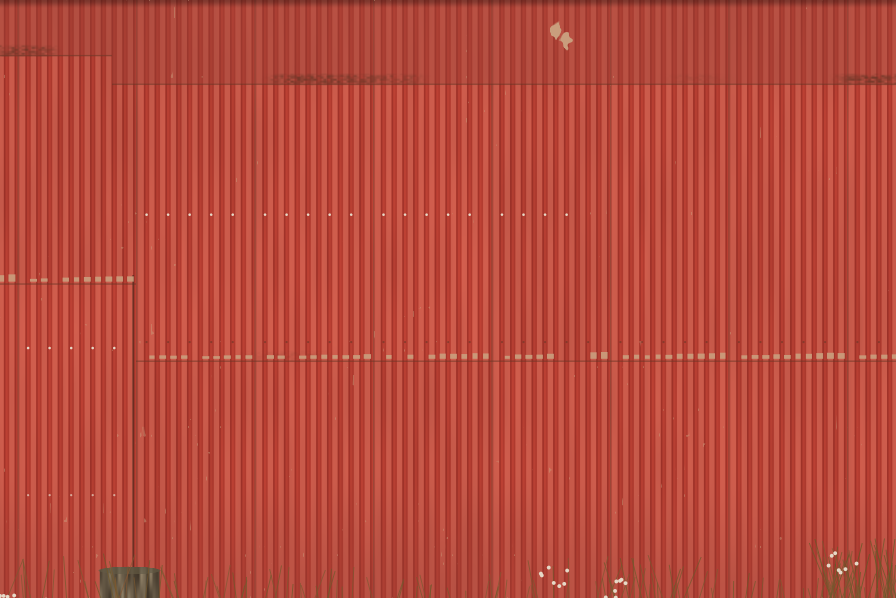
Give the GLSL for this texture, as a Shadertoy shader.

```glsl
// Weathered red corrugated metal wall with lapped sheets, screws, chipped paint, a stump and grass.

const float RIB = 0.01803;       // rib pitch, in canvas heights
const float SHEET = 11.0;        // ribs per sheet
const float SEAM_X = 0.624;      // position of one sheet seam
const float LEFT_EDGE = -22.0;   // rib index where the left sheets end
const vec3 FLAT_RED = vec3(0.785, 0.352, 0.290);
const vec3 SLOPE_RED = vec3(0.715, 0.245, 0.195);
const vec3 GROOVE_RED = vec3(0.600, 0.185, 0.150);
const vec3 RUST = vec3(0.42, 0.21, 0.15);
const vec3 BARE = vec3(0.79, 0.62, 0.49);
const vec3 WHITE = vec3(0.90, 0.85, 0.78);

float hash(vec2 p) {
    vec3 q = fract(vec3(p.xyx) * 0.1031);
    q += dot(q, q.yzx + 33.33);
    return fract((q.x + q.y) * q.z);
}

float noise(vec2 p) {
    vec2 i = floor(p), f = fract(p);
    f = f * f * (3.0 - 2.0 * f);
    return mix(mix(hash(i), hash(i + vec2(1, 0)), f.x),
               mix(hash(i + vec2(0, 1)), hash(i + vec2(1, 1)), f.x), f.y);
}

// Soft mask of the interval lo..hi
float band(float x, float lo, float hi, float aa) {
    return clamp((x - lo) / aa + 0.5, 0.0, 1.0) * clamp((hi - x) / aa + 0.5, 0.0, 1.0);
}

float disc(vec2 p, float r, float aa) {
    return clamp((r - length(p)) / aa + 0.5, 0.0, 1.0);
}

float segment(vec2 p, vec2 a, vec2 b) {
    vec2 d = b - a;
    return length(p - a - d * clamp(dot(p - a, d) / dot(d, d), 0.0, 1.0));
}

// Rib profile: broad flat, sloped sides, one deep and one faint groove
vec3 ribs(float u, float column, float aa) {
    float f = fract(u);
    float start = column < 0.5 ? 0.04 : 0.25;
    vec3 c = mix(SLOPE_RED, FLAT_RED, band(f, start, 0.75, aa));
    c = mix(c, GROOVE_RED, 0.85 * band(f, 0.75, 0.90, aa));
    return mix(c, GROOVE_RED, 0.40 * band(f, 0.10, 0.22, aa));
}

// Screws on every second groove of a sheet
float screws(float y, float row, float local, float r, float aa) {
    vec2 d = vec2((mod(local, 2.0) - 1.0) * RIB, y - row);
    return disc(d, r, aa) * step(local, 10.0);
}

// Chipped paint on the flats just above a lap
float chips(float y, float lap, float u, float sheet, float column, float aa) {
    float grow = hash(vec2(sheet, 7.0));
    float h = 0.004 + 0.008 * grow * column / 10.0 + 0.002 * hash(vec2(sheet, column));
    float wide = 0.22 + 0.12 * hash(vec2(column, sheet + 3.0));
    float shown = step(0.5, column) * step(0.12, hash(vec2(column + 9.0, sheet)));
    return shown * band(fract(u), 0.5 - wide, 0.5 + wide, aa / RIB) * band(y, lap + 0.004, lap + 0.004 + h, aa);
}

// Lap joint: thin dark edge with a speckled rusty smear above it
vec3 lapJoint(vec3 c, vec2 p, float lap, float smear, float aa) {
    float patchy = smoothstep(0.50, 0.75, noise(vec2(p.x * 6.0, lap * 40.0)));
    float grain = noise(p * vec2(180.0, 300.0));
    c = mix(c, RUST, smear * patchy * grain * band(p.y, lap, lap + 0.016, 0.006));
    return mix(c, RUST, 0.55 * band(p.y, lap - 0.0012, lap + 0.0012, aa));
}

vec3 stump(vec3 c, vec2 p, float aa) {
    vec2 q = p - vec2(0.217, 0.046);
    float bark = noise(vec2(p.x * 190.0, p.y * 25.0));
    float side = band(q.x, -0.050, 0.050, aa) * step(q.y, 0.0);
    c = mix(c, mix(vec3(0.24, 0.20, 0.15), vec3(0.56, 0.50, 0.40), bark), side);
    float top = disc(q * vec2(1.0, 8.0), 0.051, aa * 3.0);
    return mix(c, vec3(0.34, 0.30, 0.22) + 0.1 * bark, top);
}

vec3 grass(vec3 c, vec2 p, float aa) {
    for (int i = 0; i < 170; i++) {
        float k = float(i), r = hash(vec2(k, 1.0)), tint = hash(vec2(k, 4.0));
        float x = i < 45 ? 1.38 + 0.13 * r : 1.5 * r;
        float tall = i < 45 ? 0.09 : 0.02 + 0.05 * noise(vec2(x * 9.0, 2.0));
        float h = tall * (0.3 + 0.8 * hash(vec2(k, 2.0)));
        vec2 tip = vec2(x + h * (hash(vec2(k, 3.0)) - 0.5), h);
        float blade = clamp((0.0008 - segment(p, vec2(x, -0.01), tip)) / aa + 0.5, 0.0, 1.0);
        vec3 col = mix(vec3(0.52, 0.34, 0.20), vec3(0.36, 0.35, 0.14), i < 45 ? tint : tint * 0.6);
        c = mix(c, col, 0.75 * blade);
    }
    // Small white blossoms in four clusters
    for (int i = 0; i < 28; i++) {
        float k = float(i), g = mod(k, 4.0);
        vec2 home = g < 1.0 ? vec2(0.93, 0.035) : g < 2.0 ? vec2(1.03, 0.015) : g < 3.0 ? vec2(1.41, 0.06) : vec2(0.015, 0.002);
        vec2 off = (vec2(hash(vec2(k, 5.0)), hash(vec2(k, 6.0))) - 0.5) * vec2(0.05, g < 3.0 ? 0.035 : 0.006);
        c = mix(c, WHITE, disc(p - home - off, 0.0032, aa));
    }
    return c;
}

void mainImage(out vec4 fragColor, in vec2 fragCoord) {
    vec2 p = fragCoord / iResolution.xy * vec2(1.5, 1.0);
    float aa = 1.0 / iResolution.y;
    float u = (p.x - SEAM_X) / RIB;
    float sheet = floor(u / SHEET), local = u - sheet * SHEET, column = floor(local);
    bool left = u < LEFT_EDGE;
    float topLap = p.x < 0.188 ? 0.907 : 0.859;
    float midLap = left ? 0.525 : 0.396;

    // Painted ribs, sheet seams and uneven fading
    vec3 c = ribs(u, column, aa / RIB);
    c = mix(c, RUST, 0.45 * band(local, 0.0, 0.14, aa / RIB));
    float tier = step(midLap, p.y) + step(topLap, p.y);
    c *= 0.985 + 0.03 * hash(vec2(sheet, tier)) + 0.04 * (noise(p * vec2(5.0, 4.0)) - 0.5);
    c *= 1.0 + 0.05 * (noise(vec2(u * 1.7, p.y * 9.0)) - 0.5);
    c = mix(c, vec3(0.60, 0.25, 0.21), 0.40 * step(topLap, p.y) + 0.30 * smoothstep(0.22, 0.0, p.y));
    c *= 1.0 - 0.3 * smoothstep(0.985, 1.0, p.y);

    // Laps, left sheet edge and fasteners
    c = lapJoint(c, p, topLap, 0.9, aa);
    c = lapJoint(c, p, midLap, 0.2, aa);
    c = mix(c, RUST * 0.8, 0.7 * band(p.x, 0.2215, 0.2245, aa) * step(p.y, 0.54));
    c = mix(c, BARE, 0.9 * chips(p.y, midLap, u, sheet, column, aa));
    float lit = left ? screws(p.y, 0.418, local, 0.0021, aa) + 0.7 * screws(p.y, 0.172, local, 0.0018, aa)
                     : screws(p.y, 0.641, local, 0.0021, aa) * step(p.x, 0.96);
    c = mix(c, WHITE, lit);
    c = mix(c, RUST, 0.6 * screws(p.y, 0.428, local, 0.0018, aa) * (left ? 0.0 : 1.0));

    // Peeled spots and fine scratches
    vec2 wobble = 0.012 * (vec2(noise(p * 120.0), noise(p * 120.0 + 50.0)) - 0.5);
    float peel = disc((p - vec2(0.931, 0.948) + wobble) * vec2(1.0, 0.6), 0.0075, aa)
               + disc((p - vec2(0.948, 0.933) + wobble) * vec2(1.0, 0.6), 0.0085, aa);
    c = mix(c, BARE, min(peel, 1.0));
    float scratch = smoothstep(0.94, 0.98, noise(p * vec2(260.0, 70.0))) * step(0.72, noise(p * 14.0));
    c = mix(c, BARE, 0.45 * scratch);

    // Foreground
    c = stump(c, p, aa);
    if (p.y < 0.12) c = grass(c, p, aa);
    fragColor = vec4(c, 1.0);
}
```
